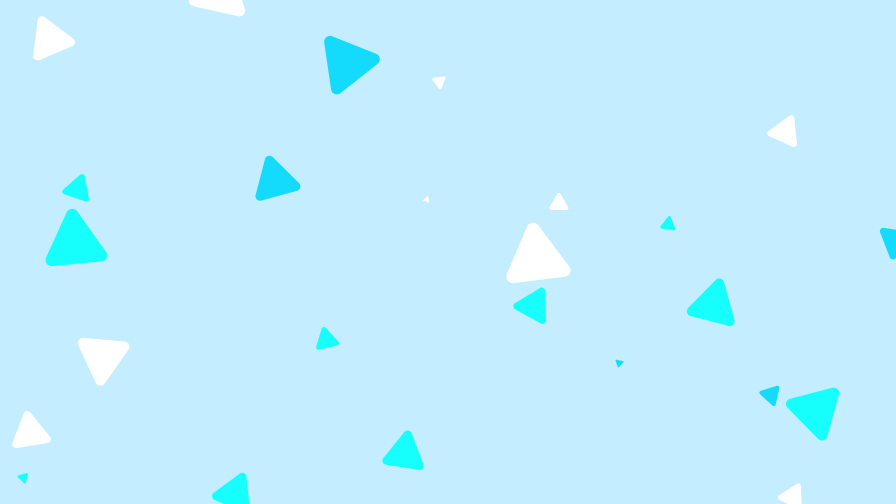
Write a WebGL 2 fragment shader that draws this background.

```glsl
#version 300 es
precision highp float;
// Sparse confetti of rounded equilateral triangles on a flat pale sky blue.
// A loop scatters them with a jittered low-discrepancy sequence; each gets a
// random turn, a size from an even spread of steps and one of three colours.

#define COUNT 25
#define PALETTE_STEPS 5
#define MIN_WIDTH 0.012
#define MAX_WIDTH 0.128
#define ROUNDING 0.1
#define JITTER 0.3
#define OVERHANG 0.025
#define SEED 7u

uniform vec2 u_resolution;
out vec4 fragColor;

const vec3 SKY = vec3(0.77, 0.93, 1.00);
const vec3 WHITE = vec3(1.00, 1.00, 1.00);
const vec3 CYAN = vec3(0.09, 1.00, 0.99);
const vec3 BLUE = vec3(0.08, 0.86, 0.99);

// Integer hash: three values in 0..1 per index.
vec3 hash3(uint index) {
    uvec3 v = uvec3(index, index ^ SEED, SEED) * 1664525u + 1013904223u;
    v.x += v.y * v.z;
    v.y += v.z * v.x;
    v.z += v.x * v.y;
    v ^= v >> 16u;
    v.x += v.y * v.z;
    v.y += v.z * v.x;
    v.z += v.x * v.y;
    return vec3(v >> 8u) / 16777216.0;
}

mat2 rotation(float angle) {
    float c = cos(angle), s = sin(angle);
    return mat2(c, s, -s, c);
}

// Signed distance to an equilateral triangle centred on the origin.
float triangleDistance(vec2 p, float halfSide) {
    const float k = sqrt(3.0);
    p = vec2(abs(p.x) - halfSide, p.y + halfSide / k);
    if (p.x + k * p.y > 0.0) p = vec2(p.x - k * p.y, -k * p.x - p.y) * 0.5;
    p.x -= clamp(p.x, -2.0 * halfSide, 0.0);
    return -length(p) * sign(p.y);
}

// Two parts white, two parts cyan, one part blue.
vec3 paletteColor(int i) {
    int slot = i % PALETTE_STEPS;
    return slot < 2 ? WHITE : slot < 4 ? CYAN : BLUE;
}

void main() {
    // Canvas height is one unit.
    float pixel = 1.0 / u_resolution.y;
    vec2 p = gl_FragCoord.xy * pixel;
    vec2 canvas = u_resolution * pixel;
    vec3 color = SKY;

    for (int i = 0; i < COUNT; i++) {
        float n = float(i);
        vec3 random = hash3(uint(i));

        // Position, allowing some triangles to be cut by the border.
        vec2 spread = fract(0.5 + n * vec2(0.75488, 0.56984) + JITTER * (random.xy - 0.5));
        vec2 center = mix(vec2(-OVERHANG), canvas + OVERHANG, spread);

        // Large ones first, so that small ones lie on top.
        float stepIndex = float(i / PALETTE_STEPS) + fract(n * 0.61803);
        float size = 1.0 - stepIndex * float(PALETTE_STEPS) / float(COUNT);
        float width = mix(MIN_WIDTH, MAX_WIDTH, size);

        // Rounded shape with a one-pixel soft edge.
        vec2 local = rotation(6.28319 * random.z) * (p - center);
        float d = triangleDistance(local, width * (0.5 - ROUNDING)) - width * ROUNDING;
        float coverage = clamp(0.5 - d / pixel, 0.0, 1.0);
        color = mix(color, paletteColor(i), coverage);
    }

    fragColor = vec4(color, 1.0);
}
```
